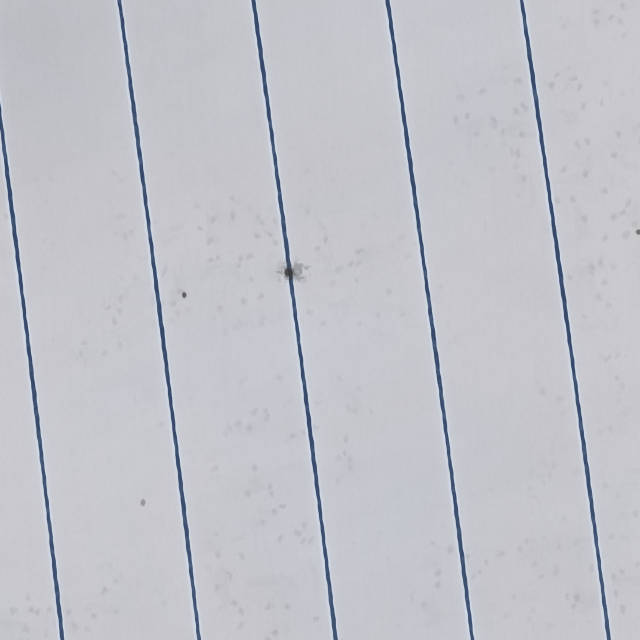
Reproduce this pattern procedurally as a WebGL 1 fragment shader.

```glsl
precision highp float;
// Worn ruled paper: five thin blue ink lines lean to the left and fan out slightly.
// Lines come from a repeated signed distance with pale rims on both sides;
// cellular noise and layered sines add grain, smudges, flecks and uneven ink.

uniform vec2 u_resolution;

const vec3 PAPER = vec3(0.778, 0.780, 0.802);
const vec3 RIM = vec3(0.815, 0.850, 0.900);
const vec3 INK = vec3(0.185, 0.255, 0.385);
const vec3 INK_WORN = vec3(0.300, 0.380, 0.490);
const vec3 DIRT = vec3(0.230, 0.225, 0.220);
const float LEAN_COSINE = 0.991;

vec2 hash2(vec2 p) {
  vec2 q = vec2(dot(p, vec2(127.1, 311.7)), dot(p, vec2(269.5, 183.3)));
  return fract(sin(q) * 43758.55);
}

// x: distance to the nearest feature point, y: random value of its cell
vec2 cellular(vec2 p) {
  vec2 cell = floor(p);
  vec2 best = vec2(8.0, 0.0);
  for (int j = -1; j <= 1; j++) {
    for (int i = -1; i <= 1; i++) {
      vec2 id = cell + vec2(float(i), float(j));
      vec2 jitter = hash2(id);
      float d = length(id + jitter - p);
      if (d < best.x) best = vec2(d, fract(jitter.x * 7.3 + jitter.y * 3.1));
    }
  }
  return best;
}

// Smooth layered sines, roughly -1 to 1
float waves(vec2 p) {
  float sum = 0.0;
  float gain = 0.5;
  for (int i = 0; i < 5; i++) {
    p = mat2(0.8, 0.6, -0.6, 0.8) * p + vec2(1.7, 4.1);
    p += 0.6 * sin(p.yx * 1.3);
    sum += gain * sin(p.x) * cos(p.y);
    p *= 1.9;
    gain *= 0.62;
  }
  return sum;
}

// x: signed distance to the nearest rule, y: index of that rule
vec2 ruledLines(vec2 p) {
  float start = mix(0.0977, -0.0230, p.y);
  float spacing = mix(0.2135, 0.2095, p.y);
  float bow = 0.0088 * p.y * (1.0 - p.y);
  float row = (p.x - start - bow) / spacing;
  float index = floor(row + 0.5);
  return vec2((row - index) * spacing * LEAN_COSINE, index);
}

// Soft band: 1 inside the half width, fading over the given softness
float band(float d, float halfWidth, float softness) {
  return 1.0 - smoothstep(halfWidth - softness, halfWidth + softness, abs(d));
}

// Ragged round mark
float stain(vec2 p, vec2 center, vec2 radius, float raggedness) {
  vec2 q = (p - center) / radius;
  float edge = length(q) + raggedness * waves(p * 260.0);
  return 1.0 - smoothstep(0.45, 1.15, edge);
}

// Paper tone: broad shading, fine grain, clustered smudges
vec3 paperColor(vec2 p) {
  float shade = 0.012 * waves(p * 5.0) + 0.007 * waves(p * 19.0);
  shade -= 0.035 * (1.0 - smoothstep(0.0, 0.5, length(p - vec2(0.05, 1.0))));
  shade += 0.012 * (0.45 - cellular(p * vec2(190.0, 120.0)).x);
  shade += 0.005 * waves(p * vec2(240.0, 70.0));

  vec2 warped = p + 0.006 * vec2(waves(p * 70.0), waves(p.yx * 85.0));
  float cluster = smoothstep(-0.1, 0.5, waves(p * 8.0 + 2.0));
  vec2 fleck = cellular(warped * vec2(62.0, 52.0));
  float smudge = smoothstep(0.45, 0.08, fleck.x) * step(0.72, fleck.y);
  shade -= 0.055 * smudge * cluster;
  shade -= 0.016 * cluster * smoothstep(0.1, 0.6, waves(p * 55.0));

  float coolness = 0.007 * waves(p * 4.0 + 7.0);
  return PAPER + shade + coolness * vec3(-1.0, 0.1, 0.9);
}

// Rule with pale rims, uneven width and patchy ink
vec3 drawRule(vec3 color, vec2 p, vec2 rule, float pixel) {
  float along = p.y * 30.0 + rule.y * 5.3;
  float wobble = 0.00025 * sin(along * 4.7) + 0.0002 * sin(along * 11.3);
  float d = rule.x + wobble;
  float halfWidth = 0.0029 + 0.0003 * sin(along * 0.7) + 0.0002 * sin(along * 6.1);
  float softness = max(0.0009, 0.7 * pixel);

  float tint = band(d, 0.012, 0.012);
  color = mix(color, RIM, 0.22 * tint);
  float rim = band(d + 0.0006, 0.0063, 0.0019);
  color = mix(color, RIM, rim * (0.78 + 0.15 * sin(along * 2.3)));

  float wear = smoothstep(-0.2, 0.8, waves(p * vec2(90.0, 120.0)));
  wear = mix(wear, 1.0, 0.35 * (1.0 - smoothstep(0.0, 0.45, p.y)));
  vec3 ink = mix(INK, INK_WORN, 0.7 * wear);
  return mix(color, ink, 0.95 * band(d, halfWidth, softness));
}

void main() {
  vec2 p = gl_FragCoord.xy / u_resolution;
  float pixel = 1.0 / min(u_resolution.x, u_resolution.y);
  vec3 color = drawRule(paperColor(p), p, ruledLines(p), pixel);

  // Isolated dirt marks
  color = mix(color, DIRT, 0.30 * stain(p, vec2(0.457, 0.577), vec2(0.022, 0.018), 0.6));
  color = mix(color, DIRT, 0.85 * stain(p, vec2(0.452, 0.573), vec2(0.011, 0.008), 0.4));
  color = mix(color, DIRT, 0.75 * stain(p, vec2(0.288, 0.539), vec2(0.004, 0.006), 0.2));
  color = mix(color, DIRT, 0.60 * stain(p, vec2(0.998, 0.637), vec2(0.005, 0.005), 0.2));
  color = mix(color, DIRT, 0.35 * stain(p, vec2(0.223, 0.214), vec2(0.005, 0.006), 0.3));
  gl_FragColor = vec4(clamp(color, 0.0, 1.0), 1.0);
}
```
